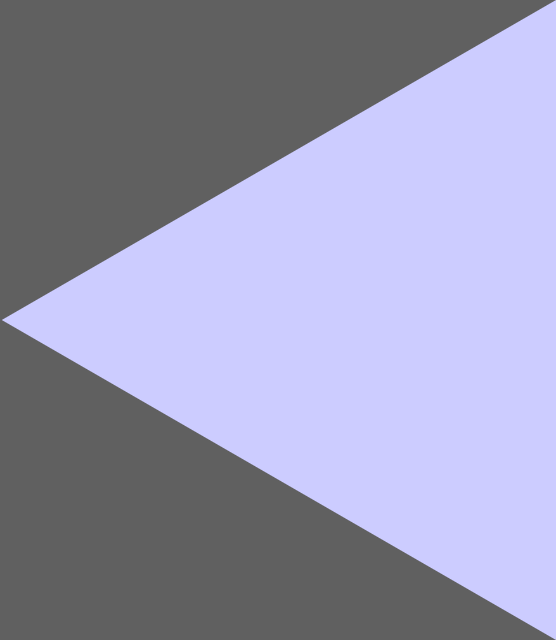
Reproduce this background procedurally as a WebGL 2 fragment shader.

```glsl
#version 300 es
precision highp float;

uniform vec2 u_resolution;
out vec4 fragColor;

const vec3 BACKDROP = vec3(0.376, 0.376, 0.376);
const vec3 LAVENDER = vec3(0.8, 0.8, 1.0);
const float HALF_ANGLE = radians(30.0);   // half the opening at the apex
const float APEX_DEPTH = 0.866;           // apex to right edge, in canvas heights

// Signed distance to a wedge opening to the right, negative inside
float wedgeDistance(vec2 p, float halfAngle) {
    return abs(p.y) * cos(halfAngle) - p.x * sin(halfAngle);
}

void main() {
    // Canvas heights, measured from the middle of the right edge
    vec2 p = (gl_FragCoord.xy - u_resolution * vec2(1.0, 0.5)) / u_resolution.y;
    float pixel = 1.0 / u_resolution.y;

    // Wedge with a one pixel smooth edge
    float d = wedgeDistance(p + vec2(APEX_DEPTH, 0.0), HALF_ANGLE);
    float coverage = clamp(0.5 - d / pixel, 0.0, 1.0);

    fragColor = vec4(mix(BACKDROP, LAVENDER, coverage), 1.0);
}
```
